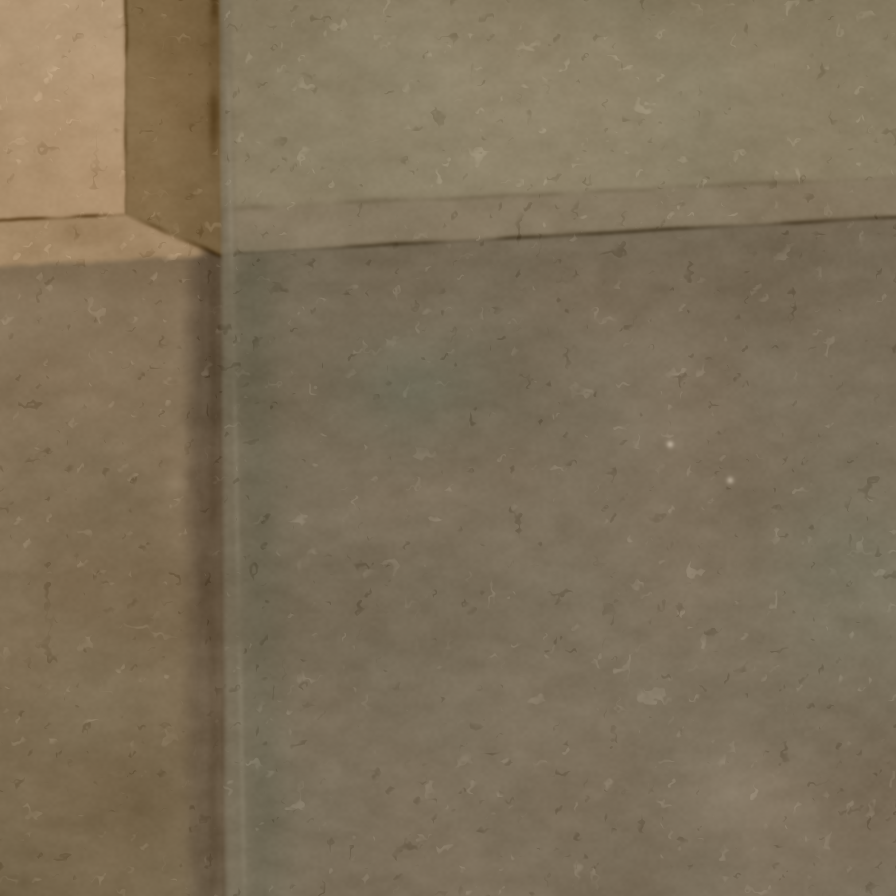
Write a WebGL 1 fragment shader that draws this texture.

```glsl
precision highp float;
// Weathered stone wall: a pale recessed block and ledge at upper left, a
// shadowed corner behind a thin glass edge, and two large slabs at right.
// Planes are layered by soft half-plane masks, then stained with value noise.

uniform vec2 u_resolution;

float hash(vec2 p) {
  vec3 q = fract(vec3(p.xyx) * 0.1031);
  q += dot(q, q.yzx + 33.33);
  return fract((q.x + q.y) * q.z);
}

float noise(vec2 p) {
  vec2 i = floor(p), f = fract(p);
  f = f * f * (3.0 - 2.0 * f);
  float low = mix(hash(i), hash(i + vec2(1.0, 0.0)), f.x);
  float high = mix(hash(i + vec2(0.0, 1.0)), hash(i + vec2(1.0)), f.x);
  return mix(low, high, f.y);
}

// Layered noise, centred near zero.
float fbm(vec2 p) {
  float sum = 0.0, gain = 0.5;
  for (int i = 0; i < 5; i++) {
    sum += gain * (noise(p) - 0.5);
    p = mat2(0.8, 0.6, -0.6, 0.8) * p * 2.03 + 17.3;
    gain *= 0.5;
  }
  return sum;
}

// Soft step from 0 to 1 as d passes through zero.
float side(float d, float soft) {
  return smoothstep(-soft, soft, d);
}

// Soft ridge around d = 0.
float ridge(float d, float width) {
  return exp(-d * d / (width * width));
}

// Soft elliptical stain.
float stain(vec2 p, vec2 centre, vec2 radius) {
  vec2 d = (p - centre) / radius;
  return exp(-dot(d, d));
}

// Uneven wear along a line, from faint to full.
float wear(vec2 p, float scale) {
  return mix(0.25, 1.0, smoothstep(0.2, 0.75, noise(p * scale)));
}

// Sparse irregular marks where warped noise peaks.
float marks(vec2 p, float scale, float threshold) {
  vec2 q = p * scale;
  return smoothstep(threshold, 1.0, noise(q + 0.8 * noise(q * 2.3)));
}

// Two slabs meeting at a sloping joint, with a narrow bevel above it.
vec3 rightWall(vec2 p, float soft) {
  float joint = p.y - mix(0.704, 0.758, p.x) - 0.002 * fbm(p * 22.0);
  float bevel = p.y - mix(0.755, 0.802, p.x) - 0.005 * fbm(p * 25.0);
  vec3 lower = mix(vec3(0.462, 0.418, 0.342), vec3(0.485, 0.435, 0.360), p.x);
  lower -= 0.030 * ridge(joint + 0.02, 0.075);
  lower += vec3(-0.022, 0.002, 0.003) * stain(p, vec2(0.47, 0.57), vec2(0.08, 0.06));
  lower += vec3(-0.012, 0.014, 0.014) * stain(p, vec2(0.96, 0.36), vec2(0.10, 0.12));
  lower += 0.035 * stain(p, vec2(0.83, 0.11), vec2(0.09, 0.05));
  lower -= 0.035 * stain(p, vec2(0.98, 0.11), vec2(0.09, 0.07));
  lower -= 0.015 * stain(p, vec2(0.42, 0.30), vec2(0.16, 0.12));
  vec3 upper = vec3(0.532, 0.486, 0.390);
  upper += 0.025 * stain(p, vec2(0.70, 0.90), vec2(0.22, 0.10));
  upper -= 0.025 * side(p.y - 0.98, 0.06);
  vec3 col = mix(vec3(0.515, 0.462, 0.375), upper, side(bevel, 0.008));
  col -= 0.045 * ridge(bevel, 0.0035) * wear(p, 28.0);
  col = mix(lower, col, side(joint, soft * 1.8));
  float line = wear(p + 3.0, 19.0) * mix(0.55, 1.0, side(p.x - 0.38, 0.1));
  return col - 0.15 * ridge(joint, 0.0030) * line;
}

// Lit block, shaded jamb, pale ledge and the panel below it.
vec3 leftWall(vec2 p, float soft) {
  float wobble = 0.007 * fbm(p * 30.0);
  float ledgeTop = p.y - mix(0.754, 0.761, p.x / 0.14) - 0.3 * wobble;
  float ledgeFoot = p.y - mix(0.703, 0.713, p.x / 0.22) - wobble;
  float jambFoot = p.y - mix(0.759, 0.716, (p.x - 0.143) / 0.100) - 0.4 * wobble;
  float corner = p.x - 0.140 - 0.5 * wobble;
  vec3 panel = mix(vec3(0.455, 0.392, 0.292), vec3(0.525, 0.452, 0.355), side(p.y - 0.36, 0.40));
  panel -= 0.035 * ridge(ledgeFoot + 0.01, 0.025);
  panel += 0.05 * stain(p, vec2(0.20, 0.46), vec2(0.018, 0.012));
  float shade = side(p.x - 0.212 - 1.5 * wobble, 0.014);
  vec3 shadow = mix(vec3(0.395, 0.335, 0.260), vec3(0.375, 0.315, 0.245), side(p.y - 0.4, 0.25));
  shadow += 0.07 * fbm(p * vec2(70.0, 18.0));
  shadow -= 0.035 * ridge(p.x - 0.238, 0.006) * wear(p, 14.0);
  panel = mix(panel, shadow, shade * 0.9);
  vec3 ledge = mix(vec3(0.630, 0.525, 0.395), vec3(0.600, 0.500, 0.375), p.x / 0.22);
  ledge += 0.09 * fbm(p * vec2(25.0, 50.0));
  vec3 block = mix(vec3(0.665, 0.555, 0.425), vec3(0.690, 0.585, 0.460), side(p.y - 0.88, 0.12));
  vec3 jamb = mix(vec3(0.495, 0.405, 0.275), vec3(0.455, 0.372, 0.250), side(p.x - 0.205, 0.05));
  jamb -= 0.13 * ridge(p.x - 0.239, 0.006) * side(p.y - 0.82, 0.08) * wear(p, 24.0);
  float ledgeEnd = side(0.225 - p.x + 0.4 * ledgeFoot, 0.012);
  vec3 col = mix(panel, ledge, side(ledgeFoot, 0.005) * ledgeEnd);
  col = mix(col, block, side(ledgeTop, soft * 1.5) * side(-corner, soft * 1.5));
  col = mix(col, jamb, side(jambFoot, 0.004) * side(corner, soft * 1.5));
  col -= 0.22 * ridge(ledgeTop, 0.0025) * side(-corner, 0.003) * wear(p, 30.0);
  col -= 0.13 * ridge(corner, 0.0028) * side(ledgeTop, 0.003) * wear(p + 5.0, 26.0);
  return col - 0.13 * ridge(jambFoot, 0.0035) * side(corner - 0.02, 0.02) * wear(p, 35.0);
}

void main() {
  vec2 p = gl_FragCoord.xy / u_resolution;
  float soft = max(0.0015, 1.0 / u_resolution.y);
  float glassLeft = p.x - mix(0.252, 0.246, p.y);
  float glassRight = p.x - mix(0.278, 0.258, p.y);
  vec3 col = mix(leftWall(p, soft), rightWall(p, soft), side(glassLeft, 0.004));

  // Glass edge: pale strip, broken rim and a greenish shadow beside it.
  float below = side(0.72 - p.y, 0.03);
  float strip = side(glassLeft, 0.004) * side(-glassRight, 0.005);
  col = mix(col, vec3(0.462, 0.420, 0.342), 0.6 * strip);
  col += 0.035 * ridge(glassRight + 0.005, 0.0035) * wear(p, 16.0);
  col -= 0.025 * ridge(glassLeft, 0.004) * wear(p + 9.0, 20.0);
  col += vec3(-0.045, -0.028, -0.028) * ridge(glassRight - 0.018, 0.028) * below;

  // Broad stains, fine grain and sparse mineral marks.
  float mottle = fbm(p * vec2(7.0, 9.0));
  float tint = fbm(p * 9.0 + 60.0);
  col += 0.075 * mottle + vec3(-0.012, 0.006, 0.010) * tint;
  col += 0.055 * fbm(p * vec2(38.0, 62.0)) + 0.014 * (noise(p * 230.0) - 0.5);
  col += 0.06 * marks(p, 85.0, 0.86) - 0.06 * marks(p + 2.7, 95.0, 0.86);
  col += 0.20 * (stain(p, vec2(0.748, 0.504), vec2(0.004)) + stain(p, vec2(0.815, 0.464), vec2(0.004)));
  gl_FragColor = vec4(clamp(col, 0.0, 1.0), 1.0);
}
```
